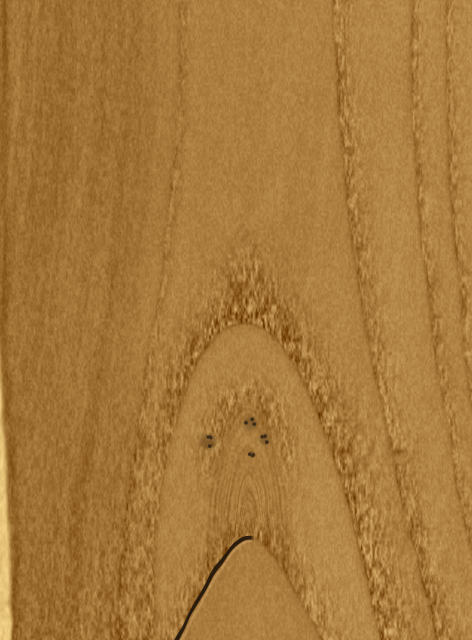
Write a Shadertoy shader that draws this texture.

```glsl
// Flat-sawn wood plank: nested cathedral arches, side growth rings, knots and a crack.

float hash(vec2 p) {
    vec3 q = fract(vec3(p.xyx) * 0.1031);
    q += dot(q, q.yzx + 33.33);
    return fract((q.x + q.y) * q.z);
}

float noise(vec2 p) {
    vec2 i = floor(p), f = fract(p);
    f = f * f * (3.0 - 2.0 * f);
    return mix(mix(hash(i), hash(i + vec2(1, 0)), f.x),
               mix(hash(i + vec2(0, 1)), hash(i + vec2(1, 1)), f.x), f.y);
}

float bell(float d, float width) {
    return exp(-d * d / (width * width));
}

// Approximate signed distance to a parabolic arch, negative inside.
// flare widens (or narrows, if negative) the legs with depth.
float arch(vec2 p, vec2 apex, float spread, float flare) {
    float depth = apex.y - p.y;
    float x = (p.x - apex.x) / max(1.0 + flare * max(depth, 0.0), 0.3);
    float k = 1.0 / (spread * spread);
    return (x * x * k - depth) / sqrt(1.0 + 4.0 * x * x * k * k);
}

// Tone change of a growth ring: sharp line, shaded inner side, porous outer side.
float ring(float d, float band, float fleck, float strength) {
    float inner = exp(min(d, 0.0) / 0.018) * (1.0 - smoothstep(-0.002, 0.003, d));
    float porous = smoothstep(-0.002, 0.003, d) * bell(max(d, 0.0), band);
    return strength * (-0.20 * bell(d, 0.0032) - 0.10 * inner
                       + porous * (1.1 * fleck - 0.15));
}

// Grey halo (x) and dark pits (y) of one knot.
vec2 knot(vec2 p, vec2 center, float radius) {
    vec2 q = p - center;
    float r = length(q) * (0.8 + 0.4 * noise(p * 120.0));
    float halo = 1.0 - smoothstep(0.55 * radius, 1.25 * radius, r);
    float pits = 0.0;
    for (int i = 0; i < 3; i++) {
        float angle = 6.28 * hash(center * 91.0 + float(i) * 7.3);
        vec2 offset = 0.55 * radius * vec2(cos(angle), sin(angle));
        pits = max(pits, 1.0 - smoothstep(0.0015, 0.0042, length(q - offset)));
    }
    return vec2(halo, pits);
}

vec3 woodColor(float tone) {
    return mix(vec3(0.53, 0.34, 0.11), vec3(0.85, 0.69, 0.43), tone);
}

void mainImage(out vec4 fragColor, in vec2 fragCoord) {
    vec2 p = fragCoord / iResolution.y;
    float drop = 1.0 - p.y;

    // Wavering coordinates and elongated pore flecks
    vec2 w = p + vec2(0.005 * (noise(p * vec2(14, 9)) - 0.5)
                    + 0.003 * (noise(p * vec2(60, 35)) - 0.5), 0.0);
    float fleck = 0.6 * noise(w * vec2(270, 85)) + 0.4 * noise(w * vec2(420, 190) + 31.0) - 0.5;

    // Nested arches
    float side = smoothstep(-0.03, 0.03, p.x - 0.382);
    float outer = arch(w, vec2(0.382, 0.495), 0.305, mix(-0.7, 0.0, side));
    float middle = arch(w, vec2(0.388, 0.385), 0.22, -1.3);
    float lower = arch(w, vec2(0.390, 0.160), 0.215, 2.0);
    float insideOuter = 1.0 - smoothstep(-0.02, 0.0, outer);
    float insideMiddle = 1.0 - smoothstep(-0.02, 0.01, middle);
    float outsideLower = smoothstep(-0.002, 0.003, lower);

    // Broad tones
    float leftCurve = 0.182 + 0.1 * smoothstep(-0.05, 0.95, p.y);
    float leftZone = 1.0 - smoothstep(-0.10, 0.03, w.x - leftCurve);
    float tone = 0.43 - 0.15 * leftZone + 0.09 * smoothstep(0.38, 0.62, p.x);
    tone += 0.06 * insideOuter + 0.04 * smoothstep(0.5, 0.0, p.y) * side;
    tone -= 0.13 * insideMiddle * outsideLower;
    tone -= 0.07 * (1.0 - outsideLower);
    tone += 0.06 * (noise(p * vec2(7, 4)) - 0.5);

    // Streaks along the grain
    float across = w.x - leftCurve;
    float streak = 0.6 * noise(vec2(across * 75.0, p.y * 1.5))
                 + 0.4 * noise(vec2(across * 190.0, p.y * 4.0)) - 0.5;
    tone += streak * mix(0.10, 0.32, leftZone) * (1.0 - insideOuter);
    float flow = noise(vec2(middle * 170.0, p.y * 9.0)) - 0.5;
    tone += flow * 0.28 * insideMiddle * outsideLower;
    tone += 0.05 * (noise(vec2(outer * 60.0, p.y * 3.0)) - 0.5);

    // Side rings
    tone += ring(across, 0.014, fleck, 0.55);
    tone += ring(w.x - 0.521 - 0.163 * pow(max(drop, 0.0), 1.7), 0.028, fleck, 0.9);
    tone += ring(w.x - 0.641 - 0.13 * drop * drop, 0.017, fleck, 0.85);
    tone += ring(w.x - 0.697 - 0.10 * drop * drop, 0.015, fleck, 0.8);

    // Arch rings, fading on the left leg
    float leg = mix(exp(-3.5 * max(0.46 - p.y, 0.0)), 1.0, side);
    tone += ring(outer, mix(0.026, 0.034, side), fleck, leg);
    tone += ring(lower, 0.030, fleck, 0.95);
    float cap = bell(middle, 0.022) * smoothstep(0.20, 0.33, p.y);
    tone += cap * (1.1 * fleck - 0.10);

    // Porous plume rising from the outer arch
    float rise = p.y - 0.495;
    float plumeWidth = max(0.085 - 0.40 * rise, 0.018);
    float plume = bell(w.x - 0.385, plumeWidth) * smoothstep(-0.005, 0.01, outer)
                * (1.0 - smoothstep(0.06, 0.18, rise));
    tone += plume * (1.0 * fleck - 0.17);

    // Fine surface grain
    tone += 0.20 * (noise(p * vec2(430, 230)) - 0.5) + 0.11 * (noise(p * 480.0 + 17.0) - 0.5);
    tone += 0.30 * fleck * (0.35 + 0.65 * leftZone);
    vec3 color = woodColor(tone);

    // Knots: xy center, z radius
    vec3 knots[4] = vec3[4](vec3(0.326, 0.310, 0.013), vec3(0.391, 0.339, 0.012),
                            vec3(0.413, 0.313, 0.010), vec3(0.393, 0.290, 0.005));
    for (int i = 0; i < 4; i++) {
        vec2 mark = knot(p, knots[i].xy, knots[i].z);
        color = mix(color, vec3(0.43, 0.30, 0.13), 0.55 * mark.x);
        color = mix(color, vec3(0.15, 0.11, 0.07), 0.8 * mark.y);
    }

    // Crack along the left leg of the lower arch
    float crackSide = 1.0 - smoothstep(0.390, 0.398, p.x);
    float crackWidth = 0.0008 + 0.0016 * noise(vec2(p.y * 45.0, 3.0));
    float crack = 1.0 - smoothstep(crackWidth, crackWidth + 0.002, abs(lower));
    color = mix(color, vec3(0.12, 0.08, 0.04), 0.9 * crack * crackSide);
    color += 0.10 * bell(lower + 0.006, 0.002) * crackSide;

    // Pale sapwood on the left edge with a dark border
    float edge = 0.021 * smoothstep(0.56, 0.12, p.y) - 0.003;
    float pale = 1.0 - smoothstep(edge - 0.006, edge + 0.003, w.x);
    color -= 0.07 * bell(p.x - max(edge, 0.0) - 0.007, 0.007);
    color = mix(color, vec3(0.93, 0.80, 0.50) + 0.15 * fleck, 0.9 * pale);

    fragColor = vec4(clamp(color, 0.0, 1.0), 1.0);
}
```
